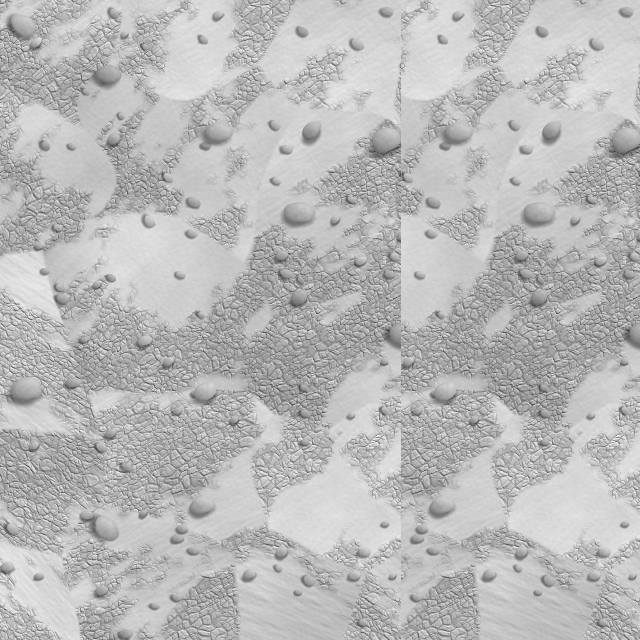
Give the GLSL for this texture, as a three.js fragment shader.

```glsl
// Pale grey rocky ground: overlapping patches of streaked dust, cracked rubble and boulders.
#define PATCH_SCALE 4.6
#define STONE_SCALE 72.0
#define SEAM_X 0.627
#define SEAM_SHIFT 0.375
#define DUST_TONE 0.805
#define RUBBLE_TONE 0.765
#define CRACK_DEPTH 0.17
#define RELIEF 0.42
#define LIGHT_STEP 0.0016
#define LIGHT_DIR vec2(0.45, 0.89)

varying vec2 vUv;

float hash(vec2 p) {
  return fract(sin(dot(p, vec2(127.1, 311.7))) * 43758.5453);
}

vec2 hash2(vec2 p) {
  return vec2(hash(p), hash(p + 17.3));
}

float noise(vec2 p) {
  vec2 i = floor(p), f = fract(p);
  f = f * f * (3.0 - 2.0 * f);
  return mix(mix(hash(i), hash(i + vec2(1.0, 0.0)), f.x),
             mix(hash(i + vec2(0.0, 1.0)), hash(i + 1.0), f.x), f.y);
}

float fbm(vec2 p) {
  float sum = 0.0, amp = 0.53;
  for (int i = 0; i < 4; i++) {
    sum += amp * noise(p);
    p = p * 2.07 + 5.3;
    amp *= 0.5;
  }
  return sum;
}

// Gap between the two nearest cells, with the id of each
float voronoi(vec2 p, out vec2 nearId, out vec2 nextId) {
  vec2 base = floor(p);
  float d1 = 9.0, d2 = 9.0;
  nearId = base;
  nextId = base;
  for (int y = -1; y <= 1; y++)
  for (int x = -1; x <= 1; x++) {
    vec2 id = base + vec2(float(x), float(y));
    float d = length(id + 0.1 + 0.8 * hash2(id) - p);
    if (d < d1) { d2 = d1; nextId = nearId; d1 = d; nearId = id; }
    else if (d < d2) { d2 = d; nextId = id; }
  }
  return d2 - d1;
}

// Relief along streak axes; also gives rubble cover and stone height
float relief(vec2 q, out float rubble, out float stones) {
  vec2 id, other;
  vec2 warp = 0.7 * vec2(noise(q * 60.0), noise(q * 60.0 + 9.0));
  float cover = fbm(q * vec2(6.0, 11.0)) + 0.13 * (noise(q * vec2(55.0, 85.0)) - 0.5);
  rubble = smoothstep(0.44, 0.56, cover);
  float gap = voronoi(q * STONE_SCALE * vec2(0.8, 1.15) + warp, id, other);
  float coarse = smoothstep(0.0, 0.35, gap) * (0.35 + 0.65 * hash(id + 3.0));
  gap = voronoi(q * STONE_SCALE * vec2(1.6, 2.0) + warp, id, other);
  float fine = smoothstep(0.0, 0.4, gap) * (0.3 + 0.7 * hash(id + 5.0));
  stones = mix(coarse, fine, 0.25 + 0.4 * noise(q * 18.0));
  float streaks = 0.2 * noise(q * vec2(38.0, 190.0)) + 0.12 * noise(q * 240.0);
  float ledges = 1.3 * fbm(q * vec2(13.0, 36.0));
  return ledges + mix(streaks, stones, rubble) + 0.3 * rubble;
}

// Lit ground of one patch, with its own direction, offset and tone
float ground(vec2 p, vec2 id) {
  float turn = hash(id + 2.0) < 0.6 ? 0.75 : -0.6;
  turn += 0.5 * (hash(id + 8.0) - 0.5);
  float c = cos(turn), s = sin(turn);
  mat2 toStreak = mat2(c, -s, s, c);
  vec2 offset = 6.0 * hash2(id + 4.0);
  float rubble, stones, rubbleLit, stonesLit;
  float h = relief(toStreak * p + offset, rubble, stones);
  float hLit = relief(toStreak * (p + LIGHT_DIR * LIGHT_STEP) + offset, rubbleLit, stonesLit);
  float tone = mix(DUST_TONE, RUBBLE_TONE, rubble) + 0.09 * (hash(id + 6.0) - 0.5);
  tone += 0.2 * (fbm(p * 6.0 + offset) - 0.5);
  tone -= CRACK_DEPTH * rubble * (1.0 - stones);
  return tone + RELIEF * clamp(h - hLit, -0.65, 0.35);
}

// Scattered rounded stones with a contact shadow on the lower left
float addBoulders(float tone, vec2 p, float cells, float chance, float size) {
  vec2 base = floor(p * cells);
  for (int y = -1; y <= 1; y++)
  for (int x = -1; x <= 1; x++) {
    vec2 id = base + vec2(float(x), float(y));
    if (hash(id + cells) > chance) continue;
    float radius = size * (0.6 + 0.5 * hash(id + 11.0));
    float turn = 1.8 * (hash(id + 13.0) - 0.6);
    float c = cos(turn), s = sin(turn);
    vec2 away = (p - (id + 0.15 + 0.7 * hash2(id + 7.0)) / cells) / radius;
    vec2 local = mat2(c, -s, s, c) * away * vec2(0.9, 1.3);
    float wobble = 0.85 + 0.3 * noise(local * 1.2 + id * 3.0);
    float d = length(local) * wobble;
    float shadow = 1.0 - smoothstep(0.65, 1.25, length(local + vec2(0.22, 0.42)) * wobble);
    float body = 1.0 - smoothstep(1.0 - 0.0025 / radius, 1.0, d);
    float shade = 0.67 + 0.1 * (hash(id + 19.0) - 0.5) + 0.19 * dot(away, LIGHT_DIR);
    shade += 0.05 * (noise(p * 300.0) - 0.5) - 0.08 * smoothstep(0.6, 1.0, d);
    tone = mix(tone * (1.0 - 0.42 * shadow), shade, body);
  }
  return tone;
}

void main() {
  // The right-hand strip repeats the ground behind a straight seam
  vec2 p = vUv;
  p.x -= SEAM_SHIFT * step(SEAM_X, p.x);

  // Curved patches, blended only in a thin seam
  vec2 nearId, nextId;
  vec2 bend = 0.5 * vec2(noise(p * 7.0), noise(p * 7.0 + 21.0));
  float gap = voronoi(p * PATCH_SCALE + bend, nearId, nextId);
  float tone = ground(p, nearId);
  if (gap < 0.02) tone = mix(0.5 * (tone + ground(p, nextId)), tone, gap / 0.02);

  tone = addBoulders(tone, p, 24.0, 0.2, 0.0105);
  tone = addBoulders(tone, p, 7.0, 0.38, 0.023);
  gl_FragColor = vec4(vec3(clamp(tone, 0.25, 0.9)), 1.0);
}
```
